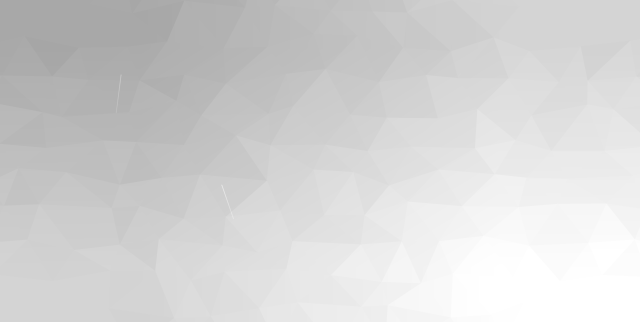
This background is drawn by a WebGL 1 fragment shader. Its source:

```glsl
precision highp float;
// Low-poly grey backdrop: faceted triangles brightening from upper left to lower right.

uniform vec2 u_resolution;

const float DARKEST = 0.66;              // tone of the upper left corner
const vec2 TONE_RISE = vec2(0.17, 0.17); // added towards the right and the bottom
const vec2 RAMP_START = vec2(0.22, 0.17);
const vec2 RAMP_END = vec2(0.78, 0.85);
const vec2 CELL = vec2(0.142, 0.104);    // mesh spacing in canvas heights
const vec2 MESH_ORIGIN = vec2(0.02, 0.14);
const vec2 JITTER = vec2(0.60, 0.54);    // full vertex spread in cells
const float FACET_FLATNESS = 0.65;
const float FACET_VARIATION = 0.022;
const float SEAM_WIDTH = 0.0016;
const float SEAM_GLOW = 0.09;

float hash(vec2 p) {
  return fract(sin(dot(p, vec2(127.1, 311.7))) * 4375.85);
}

// Tone ramp that stays flat in the four corners; uv spans the canvas.
float tone(vec2 uv) {
  vec2 t = clamp((uv - RAMP_START) / (RAMP_END - RAMP_START), 0.0, 1.0);
  return DARKEST + dot(TONE_RISE, vec2(t.x, 1.0 - t.y));
}

// One inside the cross-shaped zone of visible facets, zero in the corners.
float facetZone(vec2 uv) {
  vec2 band = smoothstep(RAMP_START - 0.06, RAMP_START + 0.02, uv)
            * (1.0 - smoothstep(RAMP_END - 0.02, RAMP_END + 0.06, uv));
  return max(band.x, band.y);
}

// Jittered vertex of the staggered mesh, in canvas heights.
vec2 vertex(vec2 id) {
  vec2 offset = vec2(hash(id), hash(id + 37.3)) - 0.5;
  vec2 site = id + vec2(0.5 * mod(id.y, 2.0), 0.0) + offset * JITTER;
  return site * CELL + MESH_ORIGIN;
}

// Signed distance to the line from a to b, positive on its left.
float leftOf(vec2 p, vec2 a, vec2 b) {
  vec2 e = normalize(b - a);
  return e.x * (p.y - a.y) - e.y * (p.x - a.x);
}

// Adds a triangle to the sum: x is weighted tone, y is coverage.
vec2 facet(vec2 p, vec2 a, vec2 b, vec2 c, float aspect, float pixel) {
  float d = min(leftOf(p, a, b), min(leftOf(p, b, c), leftOf(p, c, a)));
  float coverage = clamp(0.5 + d / pixel, 0.0, 1.0);
  vec2 center = (a + b + c) / 3.0;
  vec2 scale = vec2(1.0 / aspect, 1.0);
  float shade = mix(tone(p * scale), tone(center * scale), FACET_FLATNESS);
  shade += (hash(center * 9.0) - 0.5) * FACET_VARIATION * facetZone(center * scale);
  return vec2(shade, 1.0) * coverage;
}

// Thin light line that fades towards its end.
float seam(vec2 p, vec2 a, vec2 b, float pixel) {
  vec2 e = b - a;
  float t = clamp(dot(p - a, e) / dot(e, e), 0.0, 1.0);
  float d = length(p - a - e * t);
  return (1.0 - smoothstep(0.0, SEAM_WIDTH + pixel * 0.5, d)) * (1.0 - 0.6 * t);
}

void main() {
  float pixel = 1.0 / u_resolution.y;
  float aspect = u_resolution.x * pixel;
  vec2 p = gl_FragCoord.xy * pixel;
  vec2 home = floor((p - MESH_ORIGIN) / CELL);

  // Gather the nearby triangles, two per cell.
  vec2 sum = vec2(0.0);
  for (int j = -1; j <= 1; j++) {
    for (int i = -2; i <= 1; i++) {
      vec2 id = home + vec2(float(i), float(j));
      vec2 a = vertex(id);
      vec2 b = vertex(id + vec2(1.0, 0.0));
      vec2 c = vertex(id + vec2(0.0, 1.0));
      vec2 d = vertex(id + vec2(1.0, 1.0));
      bool shifted = mod(id.y, 2.0) > 0.5;
      sum += facet(p, a, b, shifted ? d : c, aspect, pixel);
      sum += facet(p, shifted ? a : b, d, c, aspect, pixel);
    }
  }
  float grey = sum.y > 0.001 ? sum.x / sum.y : tone(p / vec2(aspect, 1.0));

  // Two light hairline seams.
  float seams = seam(p, vec2(0.376, 0.767), vec2(0.361, 0.65), pixel)
              + seam(p, vec2(0.689, 0.425), vec2(0.725, 0.321), pixel);
  grey += SEAM_GLOW * seams;

  gl_FragColor = vec4(vec3(clamp(grey, 0.0, 1.0)), 1.0);
}
```
